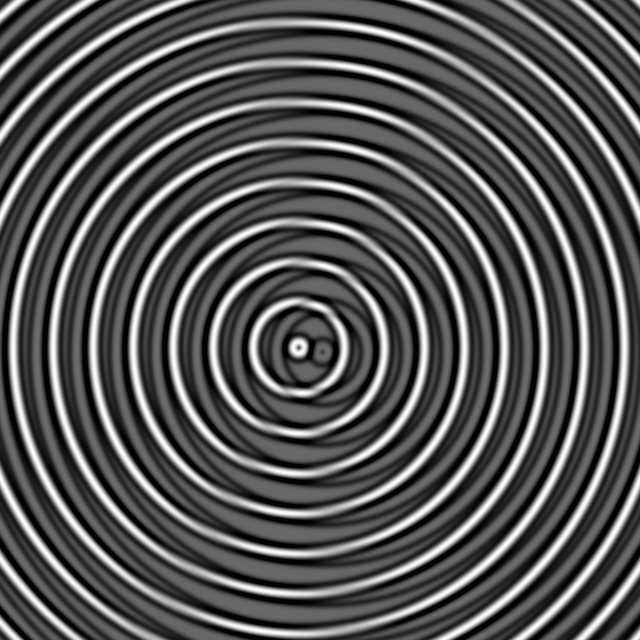
Write a Shadertoy shader that draws this background.

```glsl
// Signed distance to the nearest ring of an evenly spaced set
float ringOffset(vec2 p, vec2 center) {
    const float spacing = 0.0625;
    float r = length(p - center) - 0.0088;
    return r - spacing * round(r / spacing);
}

float bump(float x, float width) {
    return exp(-x * x / (width * width));
}

// Bright crest flanked by two dark troughs
float ripple(float x, float crest, float trough) {
    float troughs = bump(x - 0.0115, 0.0058) + bump(x + 0.0115, 0.0058);
    return crest * bump(x, 0.0071) - trough * troughs;
}

void mainImage(out vec4 fragColor, in vec2 fragCoord) {
    // Centred horizontally, in units of canvas height
    vec2 p = (fragCoord - 0.5 * iResolution.xy) / iResolution.y + 0.5;

    // Strong ripples from one source, trough-only ripples from the other
    float strong = ripple(ringOffset(p, vec2(0.467, 0.4568)), 0.59, 0.34);
    float faint = ripple(ringOffset(p, vec2(0.5037, 0.4498)), 0.02, 0.27);

    float gray = clamp(0.41 + strong + faint, 0.0, 1.0);
    fragColor = vec4(vec3(gray), 1.0);
}
```
